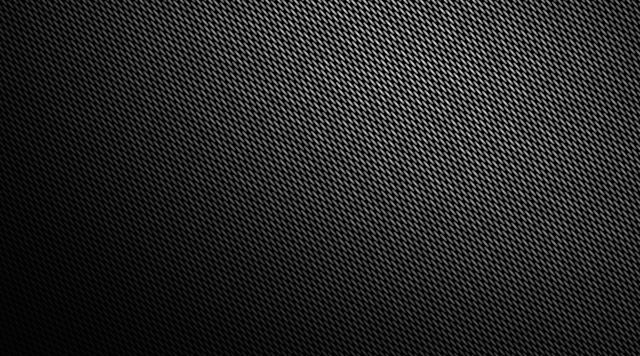
Give the GLSL for this texture, as a WebGL 2 fragment shader.

```glsl
#version 300 es
precision highp float;
// Dark woven fibre: long slanted threads laid end to end in staggered chains,
// each a thin rounded capsule with a soft sheen, lit by one broad diagonal
// glow that fades to black towards the lower left.
uniform vec2 u_resolution;
out vec4 fragColor;

float hash(vec2 p) {
    return fract(sin(dot(p, vec2(127.1, 311.7))) * 43758.5);
}

// Brightness of the weave at p, in units of the canvas height.
float weave(vec2 p, float pixel) {
    const vec2 along = vec2(0.669, -0.743);
    const vec2 across = vec2(0.743, 0.669);
    float spacing = 1.0 / 118.0;
    float period = 1.0 / 27.3;

    // Every second chain is shifted by half a thread.
    float chain = floor(dot(p, across) / spacing);
    float link = dot(p, along) / period + 0.5 * mod(chain, 2.0);
    float s = dot(p, across) - (chain + 0.5) * spacing;
    float t = (fract(link) - 0.5) * period;

    // Capsule with smoothed edges.
    float radius = 0.41 * spacing;
    float edge = length(vec2(max(abs(t) - 0.26 * period, 0.0), s)) - radius;
    float mask = 1.0 - smoothstep(-0.5 * pixel, 0.5 * pixel, edge);

    // Rounded section, brighter middle and slight thread variation.
    float section = 1.0 - 0.55 * smoothstep(0.2, 1.0, abs(s) / radius);
    float sheen = 0.4 + 0.6 * exp(-14.0 * t * t / (period * period));
    float variation = 0.9 + 0.2 * hash(vec2(chain, floor(link)));
    return mask * section * sheen * variation;
}

// Wide elliptical glow, stretched from upper left to lower right.
float glow(vec2 p) {
    vec2 d = p - vec2(1.15, 0.85);
    float a = dot(d, vec2(0.86, -0.51)) / 1.03;
    float c = dot(d, vec2(0.51, 0.86)) / 0.66;
    return exp(-a * a - c * c);
}

void main() {
    vec2 p = gl_FragCoord.xy / u_resolution.y;
    float pixel = 1.0 / u_resolution.y;

    // Average nine samples, since the threads are fine.
    float threads = 0.0;
    for (int k = 0; k < 9; k++) {
        vec2 offset = vec2(k % 3 - 1, k / 3 - 1) / 3.0;
        threads += weave(p + offset * pixel, 0.4 * pixel) / 9.0;
    }

    float light = 0.02 + 0.98 * glow(p);
    vec3 gap = vec3(0.006);
    vec3 fibre = vec3(0.82);
    fragColor = vec4(gap + fibre * threads * light, 1.0);
}
```
